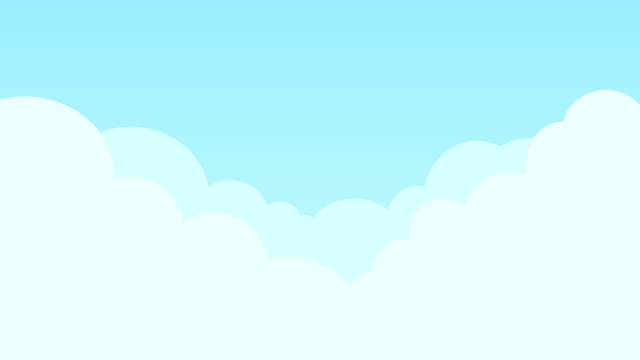
Give the GLSL for this background, as a WebGL 2 fragment shader.

```glsl
#version 300 es
precision highp float;

uniform vec2 u_resolution;
out vec4 outColor;

// Colours
const vec3 SKY_TOP = vec3(0.605, 0.934, 0.996);
const vec3 SKY_LOW = vec3(0.715, 0.974, 0.992);
const vec3 BACK_CLOUD = vec3(0.840, 1.000, 1.000);
const vec3 FRONT_CLOUD = vec3(0.926, 1.000, 1.000);

// Height at which the sky reaches its palest tone
const float SKY_LOW_HEIGHT = 0.39;

// Puffs as (centre x, centre y, radius x, radius y), in canvas heights
const int BACK_COUNT = 8;
const vec4 BACK_PUFFS[BACK_COUNT] = vec4[BACK_COUNT](
    vec4(0.363, 0.451, 0.218, 0.197),
    vec4(0.639, 0.400, 0.109, 0.099),
    vec4(0.778, 0.384, 0.058, 0.056),
    vec4(0.847, 0.382, 0.026, 0.021),
    vec4(0.984, 0.310, 0.143, 0.139),
    vec4(1.160, 0.400, 0.083, 0.083),
    vec4(1.326, 0.435, 0.153, 0.174),
    vec4(1.474, 0.535, 0.120, 0.081)
);

const int FRONT_COUNT = 10;
const vec4 FRONT_PUFFS[FRONT_COUNT] = vec4[FRONT_COUNT](
    vec4(0.069, 0.514, 0.248, 0.218),
    vec4(0.366, 0.368, 0.144, 0.139),
    vec4(0.595, 0.248, 0.153, 0.162),
    vec4(0.801, 0.097, 0.208, 0.190),
    vec4(1.100, 0.090, 0.174, 0.174),
    vec4(1.120, 0.252, 0.083, 0.083),
    vec4(1.231, 0.356, 0.095, 0.090),
    vec4(1.417, 0.394, 0.132, 0.127),
    vec4(1.565, 0.546, 0.104, 0.116),
    vec4(1.683, 0.639, 0.121, 0.111)
);

// Approximate signed distance to an elliptic dome that extends straight down
float puffDistance(vec2 p, vec4 puff) {
    vec2 q = p - puff.xy;
    q.y = max(q.y, 0.0);
    vec2 radius = puff.zw;
    float k = length(q / radius);
    float slope = length(q / (radius * radius));
    return k * (k - 1.0) / max(slope, 0.001);
}

// Edge coverage, one pixel wide
float coverage(float dist) {
    return clamp(0.5 - dist * u_resolution.y, 0.0, 1.0);
}

void main() {
    vec2 p = gl_FragCoord.xy / u_resolution.y;

    // Sky gradient
    vec3 color = mix(SKY_LOW, SKY_TOP, smoothstep(0.0, 1.0, 0.0) +
                     clamp((p.y - SKY_LOW_HEIGHT) / (1.0 - SKY_LOW_HEIGHT), 0.0, 1.0));

    // Rear cloud bank
    float back = 1.0;
    for (int i = 0; i < BACK_COUNT; i++) {
        back = min(back, puffDistance(p, BACK_PUFFS[i]));
    }
    color = mix(color, BACK_CLOUD, coverage(back));

    // Front cloud bank
    float front = 1.0;
    for (int i = 0; i < FRONT_COUNT; i++) {
        front = min(front, puffDistance(p, FRONT_PUFFS[i]));
    }
    color = mix(color, FRONT_CLOUD, coverage(front));

    outColor = vec4(color, 1.0);
}
```
